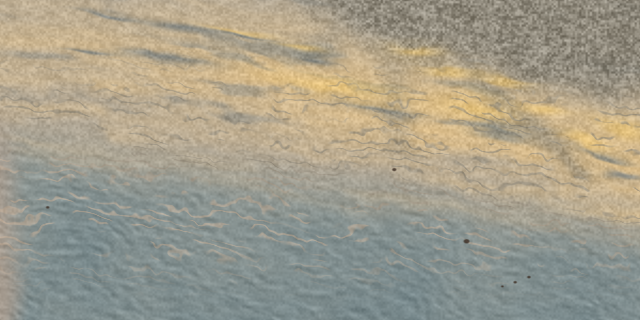
Reproduce this texture procedurally as a Shadertoy shader.

```glsl
const vec3 WATER_DEEP = vec3(0.445, 0.520, 0.540);
const vec3 WATER_PALE = vec3(0.545, 0.585, 0.575);
const vec3 WET_SAND = vec3(0.705, 0.660, 0.585);
const vec3 GOLD = vec3(0.865, 0.745, 0.545);
const vec3 GLINT = vec3(0.920, 0.770, 0.450);
const vec3 DRY_SAND = vec3(0.545, 0.525, 0.475);
const vec3 SHADE = vec3(0.440, 0.475, 0.485);
const vec3 BANK = vec3(0.685, 0.620, 0.560);
const vec3 FLECK = vec3(0.770, 0.680, 0.590);
const vec3 PEBBLE = vec3(0.230, 0.170, 0.130);
const float FLOW_SLOPE = 0.16;
const float GRAIN_SCALE = 150.0;

// Smears: centre, half length, half thickness
const vec4 GLINTS[10] = vec4[10](
    vec4(0.94, 0.845, 0.07, 0.012), vec4(1.30, 0.850, 0.08, 0.022),
    vec4(1.49, 0.655, 0.12, 0.045), vec4(1.58, 0.750, 0.08, 0.014),
    vec4(1.70, 0.660, 0.07, 0.016), vec4(1.83, 0.555, 0.07, 0.016),
    vec4(1.40, 0.775, 0.08, 0.018), vec4(1.05, 0.730, 0.20, 0.030),
    vec4(0.75, 0.905, 0.10, 0.012), vec4(1.95, 0.610, 0.09, 0.030));
const vec4 SHADOWS[10] = vec4[10](
    vec4(0.98, 0.815, 0.06, 0.010), vec4(1.57, 0.575, 0.09, 0.015),
    vec4(1.89, 0.520, 0.08, 0.012), vec4(1.95, 0.445, 0.06, 0.012),
    vec4(1.19, 0.660, 0.12, 0.013), vec4(0.52, 0.815, 0.14, 0.016),
    vec4(0.34, 0.953, 0.09, 0.009), vec4(0.57, 0.910, 0.11, 0.014),
    vec4(0.28, 0.840, 0.07, 0.010), vec4(0.76, 0.890, 0.09, 0.010));
// Stones: centre, radius
const vec3 STONES[6] = vec3[6](
    vec3(1.458, 0.246, 0.007), vec3(1.610, 0.118, 0.004),
    vec3(1.653, 0.134, 0.004), vec3(1.232, 0.470, 0.005),
    vec3(0.149, 0.352, 0.004), vec3(1.570, 0.105, 0.003));

float hash(vec2 p) {
    vec3 q = fract(vec3(p.xyx) * 0.1031);
    q += dot(q, q.yzx + 33.33);
    return fract((q.x + q.y) * q.z);
}

float noise(vec2 p) {
    vec2 i = floor(p), f = fract(p);
    f = f * f * (3.0 - 2.0 * f);
    return mix(mix(hash(i), hash(i + vec2(1, 0)), f.x),
               mix(hash(i + vec2(0, 1)), hash(i + vec2(1, 1)), f.x), f.y);
}

float fbm(vec2 p) {
    float sum = 0.0, amp = 0.5;
    for (int i = 0; i < 4; i++) {
        sum += amp * noise(p);
        p = mat2(1.6, 1.2, -1.2, 1.6) * p + 7.3;
        amp *= 0.5;
    }
    return sum / 0.9375;
}

float streaks(vec2 p) {
    return 0.65 * noise(p) + 0.35 * noise(p * 2.1 + 5.0);
}

float smear(vec2 p, vec4 s) {
    vec2 d = p - s.xy;
    d.y += FLOW_SLOPE * d.x;
    d /= s.zw;
    return exp(-dot(d, d));
}

float segment(vec2 p, vec2 a, vec2 b) {
    vec2 d = b - a;
    return length(p - a - d * clamp(dot(p - a, d) / dot(d, d), 0.0, 1.0));
}

void mainImage(out vec4 fragColor, in vec2 fragCoord) {
    float px = 1.0 / iResolution.y;
    vec2 p = fragCoord * px;
    vec2 flow = vec2(p.x, p.y + FLOW_SLOPE * p.x);
    float cloud = fbm(p * 4.0) - 0.5;
    float streak = streaks(flow * vec2(4.0, 26.0) + cloud * 2.0) - 0.5;
    vec2 w = p + vec2(0.0, 0.06 * cloud + 0.05 * streak);

    // Golden reflection over wet sand
    float axis = 0.85 - 0.05 * p.x - 0.07 * p.x * p.x;
    float band = exp(-pow((w.y - axis) / 0.17, 2.0)) * mix(0.40, 0.90, smoothstep(0.1, 1.0, p.x));
    vec3 col = mix(WET_SAND, GOLD, clamp(band + streak * 0.55, 0.0, 1.0));
    col = mix(col, SHADE, 0.45 * smoothstep(0.12, 0.38, -streak) * smoothstep(0.45, 0.65, p.y));

    // Blue water sheet and pale bank at its left
    float shore = 0.56 - 0.145 * p.x;
    float water = 1.0 - smoothstep(shore - 0.13, shore + 0.12, w.y);
    vec3 sheet = mix(WATER_DEEP, WATER_PALE, clamp(0.25 + p.y * 0.9 + cloud * 0.9 + streak * 0.2, 0.0, 1.0));
    col = mix(col, sheet, water * 0.95);
    float bank = 1.0 - smoothstep(0.01, 0.13, p.x + 0.08 * cloud + 0.12 * abs(p.y - 0.3));
    col = mix(col, BANK, bank * 0.8 * (1.0 - smoothstep(0.45, 0.75, p.y)));

    // Dry sand and dark tracks
    float edge = 0.70 + 0.26 * (2.0 - p.x) * (2.0 - p.x);
    float dry = smoothstep(-0.07, 0.10, p.y - edge + 0.16 * cloud + 0.06 * streak);
    float track = min(segment(w, vec2(1.38, 0.88), vec2(1.54, 0.71)),
                      segment(w, vec2(1.54, 0.71), vec2(1.82, 0.46)));
    float side = min(segment(w, vec2(1.22, 0.93), vec2(1.25, 0.56)),
                     segment(w, vec2(1.00, 0.85), vec2(1.12, 1.0)));
    float dark = 0.60 * exp(-pow(track / 0.035, 2.0)) + 0.35 * exp(-pow(side / 0.05, 2.0));
    col = mix(col, DRY_SAND, max(dry * 0.9, dark));

    // Bright and shaded smears
    for (int i = 0; i < 10; i++) {
        col = mix(col, GLINT, 0.65 * smear(w, GLINTS[i]));
        col = mix(col, SHADE, 0.75 * smear(w, SHADOWS[i]));
    }

    // Broken ripple crests
    float phase = flow.y * 34.0 + 3.5 * fbm(flow * vec2(5.0, 9.0)) + 0.7 * noise(flow * 45.0);
    float dist = abs(fract(phase) - 0.5) / 34.0;
    float crest = 1.0 - smoothstep(0.001, 0.003 + px, dist);
    crest *= smoothstep(0.42, 0.65, noise(flow * vec2(16.0, 32.0) + 9.0)) * (1.0 - dry);
    float zone = smoothstep(0.04, 0.28, p.y) * (1.0 - smoothstep(0.62, 0.95, p.y));
    col = mix(col, mix(DRY_SAND, FLECK, water), crest * zone * 0.55);

    // Fine relief and grain
    vec2 rp = flow * vec2(32.0, 65.0) + cloud * 5.0;
    float relief = noise(rp) - noise(rp + vec2(0.25, 0.55));
    col += relief * mix(0.04, 0.10, water) * (1.0 - dry);
    float grain = noise(p * GRAIN_SCALE) + 0.6 * noise(p * GRAIN_SCALE * vec2(0.3, 0.55)) - 0.8;
    col += grain * mix(mix(0.10, 0.05, water), 0.22, max(dry, dark * 0.6));

    // Scattered stones
    for (int i = 0; i < 6; i++) {
        float d = length((p - STONES[i].xy) * vec2(0.8, 1.1)) - STONES[i].z;
        col = mix(col, PEBBLE, 0.8 * (1.0 - smoothstep(-px, px, d)));
    }
    fragColor = vec4(clamp(col, 0.0, 1.0), 1.0);
}
```
